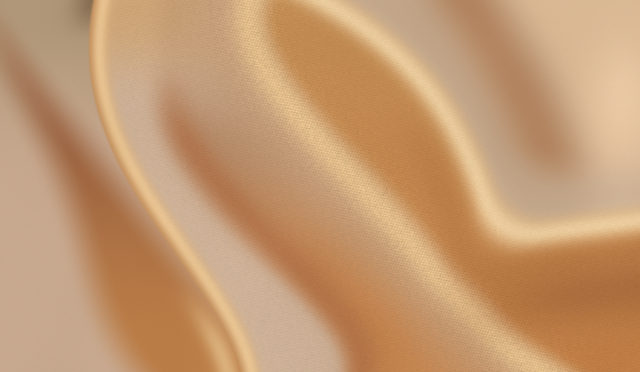
A WebGL 1 fragment shader for this texture:

```glsl
precision highp float;
// Draped satin: soft diagonal folds with bright ridges, shaded valleys and a fine weave.
// Each fold is a quartic curve x(t); colours are blended by signed distance across it,
// then gradient noise and crossed thread waves add the grain of the cloth.
uniform vec2 u_resolution;

// Quartic through five equally spaced knots (Newton forward differences)
float quartic(float t, float k0, vec4 k) {
  float s = 4.0 * t;
  vec4 d1 = k - vec4(k0, k.xyz);
  vec3 d2 = d1.yzw - d1.xyz;
  vec2 d3 = d2.yz - d2.xy;
  float d4 = d3.y - d3.x;
  return k0 + s * (d1.x + (s - 1.0) / 2.0 * (d2.x + (s - 2.0) / 3.0 * (d3.x + (s - 3.0) / 4.0 * d4)));
}

// Approximate signed distance to a fold, positive on its right
float fold(vec2 p, float k0, vec4 k) {
  float x = quartic(p.y, k0, k);
  float slope = (quartic(p.y + 0.01, k0, k) - x) / 0.01;
  return (p.x - x) / sqrt(1.0 + slope * slope);
}

float band(float d, float width) {
  return exp(-d * d / (width * width));
}

float smoothMin(float a, float b, float k) {
  float h = max(k - abs(a - b), 0.0) / k;
  return min(a, b) - h * h * k * 0.25;
}

vec2 gradientAt(vec2 cell) {
  vec2 h = fract(sin(vec2(dot(cell, vec2(127.1, 311.7)), dot(cell, vec2(269.5, 183.3)))) * 43758.5);
  return h * 2.0 - 1.0;
}

float gradientNoise(vec2 p) {
  vec2 i = floor(p), f = fract(p);
  vec2 u = f * f * f * (f * (f * 6.0 - 15.0) + 10.0);
  vec2 e = vec2(1.0, 0.0);
  float low = mix(dot(gradientAt(i), f), dot(gradientAt(i + e), f - e), u.x);
  float high = mix(dot(gradientAt(i + e.yx), f - e.yx), dot(gradientAt(i + 1.0), f - 1.0), u.x);
  return mix(low, high, u.y);
}

// Blurred cloth behind the left edge
vec3 backdrop(vec2 p, float edge) {
  vec3 col = mix(vec3(0.69, 0.59, 0.47), vec3(0.78, 0.66, 0.56), smoothstep(0.05, 0.45, p.y));
  float side = fold(p, -0.02, vec4(0.05, 0.165, 0.24, 0.36));
  float below = p.y - 0.13 - 1.25 * (p.x - 0.045);
  float shadow = smoothstep(-0.06, 0.07, side) * smoothstep(-0.08, 0.13, below);
  vec3 amber = mix(vec3(0.59, 0.37, 0.24), vec3(0.73, 0.49, 0.28), smoothstep(0.25, 0.95, p.y));
  col = mix(col, amber, shadow);
  col = mix(col, vec3(0.46, 0.36, 0.26), 0.7 * band(edge, 0.05) * (1.0 - smoothstep(0.0, 0.12, p.y)));
  return mix(col, vec3(0.88, 0.73, 0.52), 0.8 * band(edge + 0.035, 0.03) * smoothstep(0.75, 0.95, p.y));
}

// Cloth beyond the upper right ridge
vec3 farCloth(vec2 p) {
  float d = fold(p, 1.25, vec4(1.395, 1.5, 1.56, 1.6));
  float fade = 1.0 - smoothstep(0.38, 0.54, p.y);
  vec3 pale = mix(vec3(0.80, 0.69, 0.58), vec3(0.85, 0.72, 0.58), fade);
  vec3 col = mix(vec3(0.76, 0.65, 0.54), pale, smoothstep(0.0, 0.16, d));
  col = mix(col, vec3(0.69, 0.50, 0.35), 0.9 * band(d, 0.085) * fade);
  return col + 0.06 * band(length((p - vec2(1.67, 0.27)) * vec2(1.0, 0.6)), 0.09);
}

void main() {
  // Cloth units: height 1, with t = p.y running downward
  vec2 uv = gl_FragCoord.xy / u_resolution;
  vec2 p = vec2(uv.x * 1.714, 1.0 - uv.y);
  float t = p.y;
  float wobble = 0.008 * gradientNoise(p * 5.0);

  float edge = fold(p, 0.25, vec4(0.25, 0.35, 0.516, 0.645));
  float valley = fold(p, 0.44, vec4(0.43, 0.547, 0.786, 0.94)) + wobble;
  float crest = fold(p, 0.67, vec4(0.75, 0.964, 1.183, 1.45)) + wobble;
  float ridge = smoothMin(fold(p, 0.86, vec4(1.154, 1.286, 1.36, 1.40)),
                          0.64 - 0.13 * (p.x - 1.35) - t, 0.12);

  // Rolled edge and the pale trough beside it
  vec3 trough = mix(vec3(0.80, 0.64, 0.46), vec3(0.80, 0.69, 0.59), smoothstep(0.03, 0.3, t));
  vec3 col = mix(vec3(0.73, 0.52, 0.32), trough, smoothstep(0.0, 0.07, edge));
  col = mix(col, vec3(0.93, 0.79, 0.59), 0.85 * band(edge - 0.028, 0.022));

  // Shaded slope rising to the central crest
  float deep = smoothstep(0.15, 0.4, t);
  vec3 slope = mix(vec3(0.72, 0.56, 0.43), vec3(0.76, 0.51, 0.30), smoothstep(0.3, 0.85, t));
  col = mix(col, slope, smoothstep(-0.05, 0.04, valley) * mix(0.35, 1.0, deep));
  col = mix(col, vec3(0.68, 0.43, 0.27), 0.7 * band(valley - 0.03, 0.05) * deep);
  col = mix(col, vec3(0.77, 0.62, 0.48), 0.85 * smoothstep(-0.22, -0.03, crest));

  // Golden hollow, darkening under the right ridge
  vec3 hollow = mix(vec3(0.76, 0.55, 0.33), vec3(0.75, 0.49, 0.27), t);
  col = mix(col, hollow, smoothstep(0.0, 0.08, crest));
  col = mix(col, vec3(0.91, 0.77, 0.56), 0.8 * band(crest, 0.045));
  col = mix(col, vec3(0.64, 0.40, 0.22), 0.8 * band(ridge + 0.17, 0.09) * smoothstep(1.15, 1.6, p.x));
  col = mix(col, vec3(0.70, 0.46, 0.26), 0.5 * band(ridge + 0.1, 0.05) * smoothstep(0.25, 0.55, t));

  // Right ridge and what lies past it
  col = mix(col, farCloth(p), smoothstep(-0.02, 0.06, ridge));
  col = mix(col, vec3(0.94, 0.83, 0.65), 0.88 * band(ridge, 0.036));

  col = mix(backdrop(p, edge), col, smoothstep(-0.005, 0.005, edge));

  // Weave, sharpest along the central folds
  float focus = smoothstep(0.0, 0.12, edge) * (1.0 - smoothstep(-0.04, 0.08, ridge));
  float threads = sin(dot(p, vec2(330.0, 620.0))) * sin(dot(p, vec2(520.0, -260.0)));
  float grain = gradientNoise(p * vec2(130.0, 190.0)) + 0.5 * gradientNoise(p * 70.0);
  float glint = 0.6 + 0.8 * band(crest, 0.09);
  col *= 1.0 + mix(0.015, 0.06, focus) * glint * (0.6 * threads + grain);
  col += 0.02 * gradientNoise(p * 4.0 + 7.0);

  gl_FragColor = vec4(clamp(col, 0.0, 1.0), 1.0);
}
```
